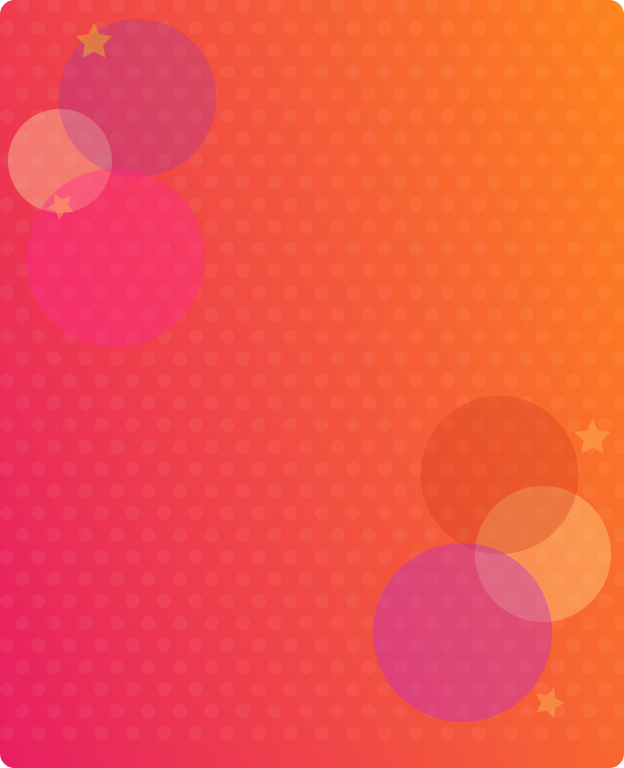
Write a WebGL 2 fragment shader that draws this background.

```glsl
#version 300 es
precision highp float;
// Diagonal magenta-to-orange gradient with a staggered lattice of faint dots,
// two clusters of translucent discs and four small stars on a rounded card.
// Lengths are in canvas heights; every shape is a distance function.

uniform vec2 u_resolution;
out vec4 fragColor;

const float TAU = 6.2831853;

// Gradient
const vec3 MAGENTA = vec3(0.91, 0.12, 0.385);
const vec3 ORANGE = vec3(0.995, 0.515, 0.11);
const vec2 GRADIENT_DIR = vec2(0.95, 0.31);

// Dot lattice
const vec2 DOT_PITCH = vec2(0.0410, 0.0287);
const vec2 DOT_ORIGIN = vec2(0.0293, 0.0078); // measured from the top left
const float DOT_RADIUS = 0.0092;
const float DOT_ALPHA = 0.05;
const float DOT_FLOOR = 0.03;

// Disc and star tints, with opacity in the fourth component
const vec4 BLUSH = vec4(1.0, 0.93, 0.68, 0.35);
const vec4 VIOLET = vec4(0.62, 0.20, 0.65, 0.30);
const vec4 PINK = vec4(1.0, 0.15, 0.55, 0.40);
const vec4 CREAM = vec4(1.0, 0.90, 0.55, 0.35);
const vec4 RUST = vec4(0.80, 0.20, 0.10, 0.30);
const vec4 ORCHID = vec4(0.74, 0.175, 0.79, 0.40);
const vec4 GOLD = vec4(0.90, 0.75, 0.14, 0.45);
const vec4 APRICOT = vec4(1.0, 0.70, 0.35, 0.45);

const float STAR_INNER = 0.5;
const float CORNER_RADIUS = 0.019;
const vec3 PAPER = vec3(1.0);

float coverage(float dist) {
    return clamp(0.5 - dist * u_resolution.y, 0.0, 1.0);
}

float disc(vec2 p, vec2 center, float radius) {
    return length(p - center) - radius;
}

float roundedBox(vec2 p, vec2 halfSize, float radius) {
    vec2 q = abs(p) - halfSize + radius;
    return length(max(q, 0.0)) + min(max(q.x, q.y), 0.0) - radius;
}

// Five-pointed star, folded into half a spike; tipAngle aims one spike
float star(vec2 p, vec2 center, float radius, float tipAngle) {
    p -= center;
    float sector = TAU / 5.0;
    float angle = atan(p.y, p.x) - tipAngle;
    angle = abs(angle - sector * round(angle / sector));
    vec2 folded = length(p) * vec2(cos(angle), sin(angle));
    vec2 tip = vec2(radius, 0.0);
    vec2 notch = STAR_INNER * radius * vec2(cos(0.5 * sector), sin(0.5 * sector));
    vec2 edge = normalize(notch - tip);
    return dot(folded - tip, vec2(edge.y, -edge.x));
}

// Distance to the nearest dot; odd rows shift by half a pitch
float dots(vec2 p) {
    vec2 q = vec2(p.x, 1.0 - p.y) - DOT_ORIGIN;
    float row = round(q.y / DOT_PITCH.y);
    q.x -= 0.5 * DOT_PITCH.x * mod(row, 2.0);
    return length(q - DOT_PITCH * vec2(round(q.x / DOT_PITCH.x), row)) - DOT_RADIUS;
}

vec3 layer(vec3 below, vec4 tint, float dist) {
    return mix(below, tint.rgb, tint.a * coverage(dist));
}

void main() {
    vec2 p = gl_FragCoord.xy / u_resolution.y;
    vec2 size = vec2(u_resolution.x / u_resolution.y, 1.0);

    // Backdrop
    vec3 color = mix(MAGENTA, ORANGE, dot(p, GRADIENT_DIR) / dot(size, GRADIENT_DIR));
    color = layer(color, vec4(vec3(1.0), DOT_ALPHA), max(dots(p), DOT_FLOOR - p.y));

    // Upper left discs
    color = layer(color, BLUSH, disc(p, vec2(0.0781, 0.7904), 0.0677));
    color = layer(color, VIOLET, disc(p, vec2(0.1790, 0.8724), 0.1029));
    color = layer(color, PINK, disc(p, vec2(0.1504, 0.6641), 0.1165));

    // Lower right discs
    color = layer(color, CREAM, disc(p, vec2(0.7070, 0.2787), 0.0885));
    color = layer(color, RUST, disc(p, vec2(0.6504, 0.3815), 0.1029));
    color = layer(color, ORCHID, disc(p, vec2(0.6022, 0.1764), 0.1165));

    // Stars
    float up = 0.25 * TAU;
    color = layer(color, GOLD, star(p, vec2(0.1224, 0.9453), 0.0250, up));
    color = layer(color, APRICOT, star(p, vec2(0.7715, 0.4297), 0.0245, up));
    color = layer(color, APRICOT, star(p, vec2(0.0794, 0.7318), 0.0185, -1.71));
    color = layer(color, APRICOT, star(p, vec2(0.7148, 0.0846), 0.0208, 0.0));

    // Rounded card corners
    float card = roundedBox(p - 0.5 * size, 0.5 * size, CORNER_RADIUS);
    fragColor = vec4(mix(PAPER, color, coverage(card)), 1.0);
}
```
